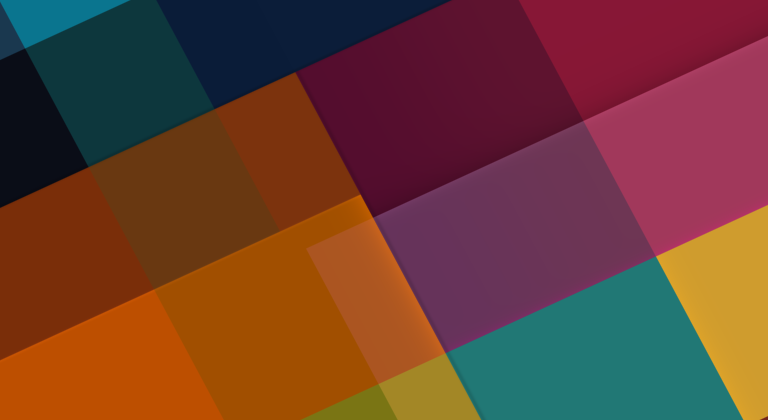
A Shadertoy shader for this background:

```glsl
// Soft-edged step: 0 below the edge, 1 above it
float past(float v, float edge, float soft) {
    return smoothstep(edge - soft, edge + soft, v);
}

// Light or shade that fades with distance on the upper side of an edge
float fade(float v, float edge, float width, float soft) {
    return past(v, edge, soft) * exp(-max(v - edge, 0.0) / width);
}

// Thin line centred on an edge
float seam(float v, float edge, float width) {
    float d = (v - edge) / width;
    return exp(-d * d);
}

// Two or three colours side by side
vec3 split(float v, float edge, vec3 low, vec3 high, float soft) {
    return mix(low, high, past(v, edge, soft));
}

vec3 split(float v, vec2 edges, vec3 low, vec3 mid, vec3 high, float soft) {
    return split(v, edges.y, split(v, edges.x, low, mid, soft), high, soft);
}

// Overlapping sheets left of the main fold
vec3 warmSide(float rise, float fall, float soft) {
    vec2 strips = vec2(0.533, 0.907);
    float insetLeft = 0.947;
    float fold = 1.146;
    vec3 navy = vec3(0.04, 0.11, 0.22);

    vec3 top = split(fall, strips, vec3(0.10, 0.22, 0.31), vec3(0.04, 0.46, 0.56), navy, soft);
    vec3 upper = split(fall, strips, vec3(0.04, 0.05, 0.09), vec3(0.05, 0.215, 0.24), navy, soft);
    vec3 rust = split(fall, strips, vec3(0.48, 0.18, 0.035), vec3(0.41, 0.22, 0.065), vec3(0.485, 0.20, 0.05), soft);
    vec3 amber = split(fall, strips.x, vec3(0.74, 0.31, 0.0), vec3(0.63, 0.31, 0.0), soft);
    vec3 olive = split(fall, insetLeft, vec3(0.48, 0.46, 0.08), vec3(0.64, 0.53, 0.15), soft);

    // Translucent inset and the warm light beside the fold
    float inset = past(fall, insetLeft, soft) * (1.0 - past(rise, 0.073, soft));
    amber = mix(amber, vec3(0.67, 0.335, 0.13), inset);
    amber += vec3(0.13, 0.06, -0.02) * fade(-fall, -fold, 0.03, soft);

    vec3 col = split(rise, -0.329, olive, amber, soft);
    col = split(rise, 0.142, col, rust, soft);
    col = split(rise, 0.505, col, upper, soft);
    return split(rise, 0.857, col, top, soft);
}

// Overlapping sheets right of the main fold
vec3 coolSide(float rise, float fall, float soft) {
    float column = 1.770;
    float sweep = smoothstep(1.146, column, fall);
    vec3 maroon = mix(vec3(0.33, 0.05, 0.18), vec3(0.37, 0.075, 0.185), sweep);
    vec3 plum = mix(vec3(0.40, 0.20, 0.355), vec3(0.43, 0.21, 0.33), sweep);
    vec3 gold = vec3(0.81, 0.61, 0.18) + vec3(0.06, 0.03, -0.02) * fade(fall, column, 0.03, soft);

    vec3 wine = split(fall, column, maroon, vec3(0.53, 0.09, 0.21), soft);
    vec3 rose = split(fall, column, plum, vec3(0.63, 0.22, 0.355), soft);
    vec3 base = split(fall, column, vec3(0.13, 0.47, 0.46), gold, soft);

    // Shadow above the rose sheet, tinted light along its borders
    wine *= 1.0 - 0.16 * fade(rise, 0.073, 0.035, soft);
    rose += vec3(0.05, 0.03, 0.04) * fade(-rise, -0.073, 0.012, soft);
    rose += vec3(0.08, -0.03, 0.05) * fade(rise, -0.329, 0.012, soft);

    vec3 col = split(rise, -0.329, base, rose, soft);
    col = split(rise, 0.073, col, wine, soft);
    col = split(rise, -0.832, vec3(0.45, 0.15, 0.10), col, soft);
    return split(rise, 0.505, col, vec3(0.045, 0.115, 0.225), soft);
}

void mainImage(out vec4 fragColor, in vec2 fragCoord) {
    vec2 p = fragCoord / iResolution.y;
    float soft = 0.9 / iResolution.y;

    // Slanted axes: intercepts of the rising and falling lines
    float rise = p.y - 0.460 * p.x;
    float fall = p.x + 0.535 * p.y;
    float fold = 1.146;

    vec3 col = split(fall, fold, warmSide(rise, fall, soft), coolSide(rise, fall, soft), soft);

    // Faint seams where sheets meet
    float lower = 1.0 - past(rise, 0.505, soft);
    col *= 1.0 - 0.12 * seam(fall, fold + 0.006, 0.006) * lower;
    col *= 1.0 - 0.15 * seam(rise, 0.508, 0.005);
    col += vec3(0.04, 0.02, 0.01) * seam(rise, 0.140, 0.004) * (1.0 - past(fall, fold, soft));

    fragColor = vec4(clamp(col, 0.0, 1.0), 1.0);
}
```
